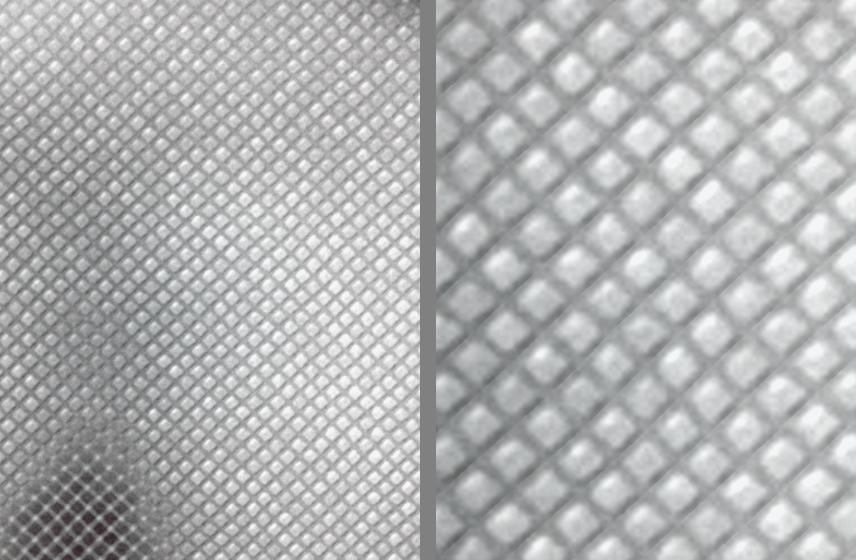
Left, the full canvas; right, a detail of the centre.
Reproduce this texture procedurally as a WebGL 2 fragment shader.

```glsl
#version 300 es
precision highp float;

uniform vec2 u_resolution;
out vec4 fragColor;

float hash(vec2 p) {
  vec3 q = fract(vec3(p.xyx) * 0.1031);
  q += dot(q, q.yzx + 33.33);
  return fract((q.x + q.y) * q.z);
}

float noise(vec2 p) {
  vec2 i = floor(p), f = fract(p);
  f = f * f * (3.0 - 2.0 * f);
  return mix(mix(hash(i), hash(i + vec2(1, 0)), f.x),
             mix(hash(i + vec2(0, 1)), hash(i + vec2(1, 1)), f.x), f.y);
}

// Soft elliptical spot, 1 at its centre
float glow(vec2 p, vec2 centre, vec2 radius) {
  vec2 d = (p - centre) / radius;
  return exp(-dot(d, d));
}

float roundedBox(vec2 p, vec2 halfSize, float radius) {
  vec2 d = abs(p) - halfSize + radius;
  return length(max(d, 0.0)) + min(max(d.x, d.y), 0.0) - radius;
}

// Broad uneven lighting over the sheet
float sheetLight(vec2 p) {
  float light = 0.69;
  light += 0.14 * glow(p, vec2(0.90, 0.50), vec2(0.40, 0.55));
  light += 0.11 * glow(p, vec2(0.00, 1.36), vec2(0.40, 0.25));
  light += 0.05 * glow(p, vec2(0.55, 0.85), vec2(0.25, 0.30));
  light -= 0.13 * glow(p, vec2(0.24, 0.45), vec2(0.22, 0.25));
  light -= 0.31 * glow(p, vec2(0.20, 0.02), vec2(0.24, 0.22));
  light -= 0.07 * glow(p, vec2(0.15, 0.90), vec2(0.30, 0.25));
  light -= 0.26 * glow(p, vec2(1.03, 1.36), vec2(0.18, 0.08));
  return light + 0.05 * (noise(p * 5.0) - 0.5);
}

void main() {
  vec2 p = gl_FragCoord.xy / u_resolution.x;
  float height = p.y * 0.75;

  // Diagonal lattice, a little wider toward the top
  vec2 q = vec2((p.x - 0.5) * mix(19.3, 17.3, height), p.y * (20.4 - 0.7 * p.y));
  q += 0.16 * (vec2(noise(p * 9.0), noise(p * 9.0 + 40.0)) - 0.5);
  vec2 lattice = vec2(q.x + q.y, q.x - q.y);
  vec2 cell = floor(lattice), f = fract(lattice) - 0.5;
  float variation = hash(cell + 71.0);

  float light = sheetLight(p);
  float hollow = 1.0 - smoothstep(0.42, 0.64, light);

  // Pads rise in the light and sink into holes in the shade
  float edge = roundedBox(f, vec2(0.37, 0.35), 0.17);
  edge += 0.09 * (noise(p * 85.0) - 0.5);
  float pad = 1.0 - smoothstep(-0.13, 0.11, edge);
  float contrast = mix(1.0, 0.65, smoothstep(0.55, 1.0, height));
  float shade = light + contrast * mix(mix(-0.10, 0.02, hollow),
                                       mix(0.06, -0.17, hollow), pad);
  shade += pad * 0.07 * (variation - 0.5);

  // Shadow on the lower right rim, glint on the upper left
  shade -= 0.11 * contrast * (1.0 - hollow) * glow(f, vec2(0.0, 0.43), vec2(0.40, 0.13));
  shade += (0.09 + 0.13 * variation) * (1.0 - 0.8 * hollow)
         * glow(f, vec2(0.08, -0.24), vec2(0.25, 0.14));

  // Bright beads where ridges cross in the shade
  vec2 node = fract(lattice + 0.5) - 0.5;
  shade += 0.27 * smoothstep(0.0, 0.6, hollow) * glow(node, vec2(0.0), vec2(0.20, 0.16));

  // Scuffs and fine grain
  shade += 0.10 * glow(p, vec2(0.17, 0.73), vec2(0.03, 0.02)) * noise(p * 110.0);
  shade += 0.08 * (noise(p * 130.0) - 0.5) + 0.06 * (noise(p * 280.0 + 9.0) - 0.5);
  shade = clamp(shade, 0.10, 0.96);

  // Neutral silver, cool in the middle and plum in the holes
  vec3 color = vec3(shade) + vec3(0.004, -0.001, -0.001);
  color += vec3(-0.012, 0.004, 0.008) * glow(p, vec2(0.4, 0.6), vec2(0.35));
  color += vec3(0.03, -0.03, 0.005) * (1.0 - smoothstep(0.15, 0.38, shade));
  color += 0.025 * (noise(p * 70.0) - 0.5) * vec3(1.0, -0.3, -0.8) * (1.0 - light);
  fragColor = vec4(color, 1.0);
}
```
